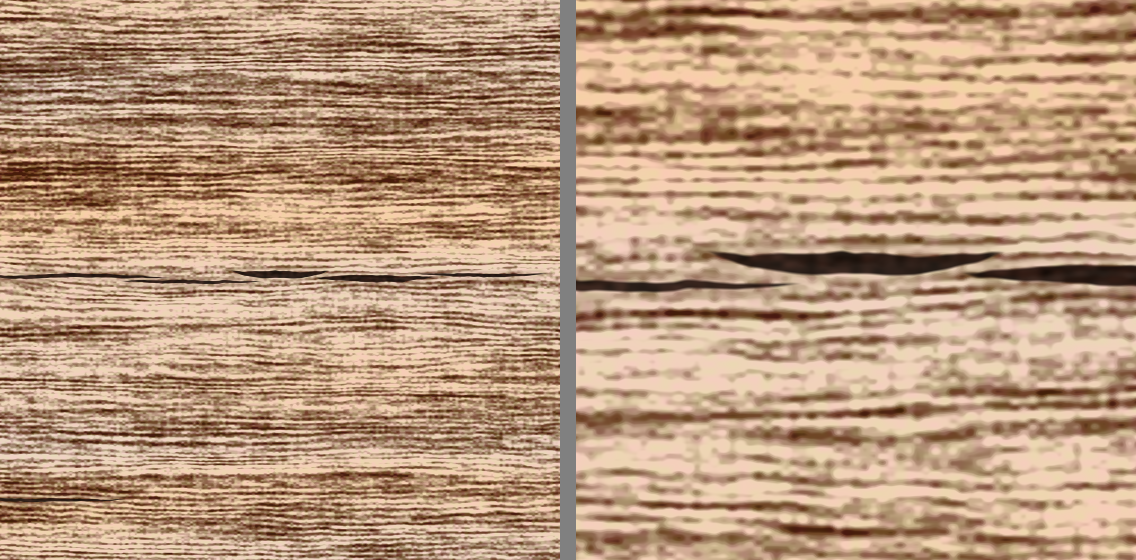
Left: the whole. Right: its middle third, enlarged.
This texture is drawn by a Shadertoy shader. Its source:

```glsl
// Weathered wood grain: fine horizontal fibres, warm and grey bands, and a split.

const vec3 UMBER = vec3(0.27, 0.11, 0.045);
const vec3 BROWN = vec3(0.44, 0.27, 0.16);
const vec3 TAN   = vec3(0.55, 0.41, 0.31);
const vec3 SAND  = vec3(0.67, 0.55, 0.45);
const vec3 STRAW = vec3(0.80, 0.69, 0.59);
const vec3 CREAM = vec3(0.94, 0.83, 0.74);
const vec3 GAP   = vec3(0.13, 0.075, 0.055);

float hash(vec2 p) {
    return fract(sin(dot(p, vec2(127.1, 311.7))) * 43758.5453);
}

// Value noise, centred on zero, from -1 to 1
float noise(vec2 p) {
    vec2 cell = floor(p), f = fract(p);
    f = f * f * (3.0 - 2.0 * f);
    float low  = mix(hash(cell), hash(cell + vec2(1, 0)), f.x);
    float high = mix(hash(cell + vec2(0, 1)), hash(cell + vec2(1, 1)), f.x);
    return 2.0 * mix(low, high, f.y) - 1.0;
}

float bump(float x, float centre, float width) {
    float t = (x - centre) / width;
    return exp(-t * t);
}

// Colour ramp; the stops follow the share of each wood tone
vec3 woodRamp(float t) {
    vec3 c = mix(UMBER, BROWN, smoothstep(0.02, 0.11, t));
    c = mix(c, TAN,   smoothstep(0.11, 0.28, t));
    c = mix(c, SAND,  smoothstep(0.28, 0.485, t));
    c = mix(c, STRAW, smoothstep(0.485, 0.695, t));
    return mix(c, CREAM, smoothstep(0.695, 0.90, t));
}

// Long tapering split: x is its coverage, y the pale lip around it
vec2 split(vec2 p, vec2 centre, vec2 halfSize, float sag) {
    float t = (p.x - centre.x) / halfSize.x;
    float taper = max(1.0 - t * t, 0.0);
    float y = p.y - centre.y + sag * taper;
    float d = abs(y) - halfSize.y * taper;
    float present = smoothstep(0.0, 0.25, taper);
    float gap = present * (1.0 - smoothstep(-0.001, 0.0012, d));
    float lip = present * bump(abs(y), halfSize.y * taper + 0.004, 0.0025);
    return vec2(gap, lip);
}

// Fibre brightness, roughly a unit normal spread
float fibres(vec2 p) {
    float phase = 92.0 * p.y + 0.9 * noise(p * vec2(3.0, 31.0))
                + 0.18 * noise(p * vec2(28.0, 70.0));
    float strength = 0.7 + 0.45 * noise(p * vec2(5.0, 45.0) + 17.0);
    float tone = strength * cos(6.2832 * phase);
    tone += 0.85 * noise(p * vec2(6.0, 125.0) + 31.0);
    tone += 0.80 * noise(p * vec2(36.0, 215.0) + 53.0);
    tone += 0.75 * noise(p * vec2(190.0, 290.0) + 71.0);
    return tone;
}

// Broad light and dark layers across the board
float layers(vec2 p) {
    float tone = 0.40 * noise(p * vec2(0.9, 17.0) + 5.0)
               + 0.45 * noise(p * vec2(1.6, 42.0) + 9.0);
    tone -= 0.65 * bump(p.y, 0.775, 0.012) + 0.60 * bump(p.y, 0.68, 0.035);
    tone -= 0.50 * bump(p.y, 0.925, 0.010) + 0.55 * bump(p.y, 0.32, 0.010);
    tone -= 0.50 * bump(p.y, 0.10, 0.035);
    tone += 0.50 * bump(p.y, 0.545, 0.030) + 0.25 * bump(p.y, 0.41, 0.05);
    return tone + 0.12;
}

float warmth(vec2 p) {
    float w = 0.35 + 0.25 * noise(p * vec2(1.5, 12.0) + 90.0);
    w += 0.6 * bump(p.y, 0.69, 0.10) + 0.35 * bump(p.y, 0.10, 0.06);
    w -= 0.30 * bump(p.y, 0.87, 0.09) + 0.25 * bump(p.y, 0.21, 0.05);
    return clamp(w, 0.0, 1.0);
}

void mainImage(out vec4 fragColor, in vec2 fragCoord) {
    vec2 p = fragCoord / iResolution.xy;

    // Gentle waviness, stronger around the split
    vec2 grain = p;
    float nearSplit = bump(p.y, 0.50, 0.028);
    grain.y += 0.003 * noise(p * vec2(4.0, 6.0));
    grain.y += 0.0012 * noise(p * vec2(22.0, 30.0));
    grain.y += 0.006 * nearSplit * noise(vec2(p.x * 8.0, 3.0));

    // Spread the brightness evenly over the colour ramp
    float tone = fibres(grain) + layers(grain);
    vec3 color = woodRamp(1.0 / (1.0 + exp(-1.85 * tone)));

    // Warm and grey bands, with faint coloured flecks
    color *= mix(vec3(0.98, 1.01, 1.06), vec3(1.04, 0.97, 0.85), warmth(grain));
    float fleck = noise(p * vec2(150.0, 220.0) + 120.0);
    color += 0.035 * fleck * vec3(0.6, -0.6, 0.8);

    // Overlapping pieces of the main split and a short one low on the left
    vec2 q = p;
    q.y += 0.0016 * noise(p * vec2(32.0, 8.0)) + 0.0008 * noise(p * vec2(110.0, 60.0));
    vec2 s = split(q, vec2(0.12, 0.503), vec2(0.19, 0.0035), -0.004);
    s = max(s, split(q, vec2(0.50, 0.517), vec2(0.09, 0.0065), 0.008));
    s = max(s, split(q, vec2(0.67, 0.505), vec2(0.11, 0.0060), 0.004));
    s = max(s, split(q, vec2(0.86, 0.511), vec2(0.12, 0.0030), 0.003));
    s = max(s, split(q, vec2(0.34, 0.499), vec2(0.13, 0.0030), 0.003));
    s = max(s, split(q, vec2(0.06, 0.108), vec2(0.17, 0.0028), 0.001));
    color = mix(color, STRAW, 0.5 * s.y);
    color = mix(color, GAP * (1.0 + 0.5 * fleck), 0.92 * s.x);

    fragColor = vec4(clamp(color, 0.0, 1.0), 1.0);
}
```
